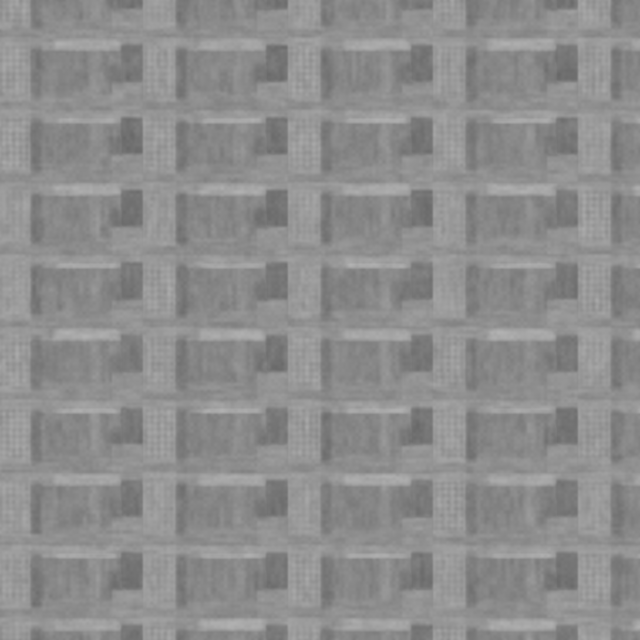
A WebGL 2 fragment shader for this texture:

```glsl
#version 300 es
precision highp float;

uniform vec2 u_resolution;
out vec4 fragColor;

const vec2 TILE_SIZE = vec2(0.2266, 0.1133);
const vec2 TILE_CORNER = vec2(0.2227, 0.9414);

const float FIELD = 0.522;
const float BAND = 0.582;
const float PANEL = 0.602;
const float LEDGE = 0.577;
const float SHADOW = 0.455;
const float GROOVE = 0.475;
const float RIB = 0.578;
const float HIGHLIGHT = 0.655;

float hash(vec2 p) {
    return fract(sin(dot(p, vec2(127.1, 311.7))) * 43758.5453);
}

float valueNoise(vec2 p) {
    vec2 i = floor(p);
    vec2 f = fract(p);
    f = f * f * (3.0 - 2.0 * f);
    float low = mix(hash(i), hash(i + vec2(1.0, 0.0)), f.x);
    float high = mix(hash(i + vec2(0.0, 1.0)), hash(i + vec2(1.0, 1.0)), f.x);
    return mix(low, high, f.y);
}

float grain(vec2 p, vec2 frequency) {
    return valueNoise(p * frequency) - 0.5;
}

// Soft interval that wraps around the unit tile
float span(float x, float start, float end, float blur) {
    float distanceToCentre = abs(fract(x - 0.5 * (start + end) + 0.5) - 0.5);
    float halfWidth = 0.5 * (end - start);
    return 1.0 - smoothstep(halfWidth - blur, halfWidth + blur, distanceToCentre);
}

// Soft rectangle: low and high corners in tile units
float block(vec2 t, vec2 low, vec2 high, vec2 blur) {
    return span(t.x, low.x, high.x, blur.x) * span(t.y, low.y, high.y, blur.y);
}

// Tile brightness; t.y runs downward from the top of the tile
float tileShade(vec2 t, vec2 id) {
    float vary = hash(id) - 0.5;
    float oddRow = mod(id.y, 2.0);
    float oddColumn = mod(id.x, 2.0);
    float shade = FIELD;

    // Horizontal bands above and below the field
    shade = mix(shade, BAND - 0.015, 0.75 * span(t.y, 0.76, 1.0, 0.06));
    shade = mix(shade, BAND, span(t.y, 0.0, 0.18, 0.03));

    // Pale side panel and the groove beside it
    shade = mix(shade, PANEL, block(t, vec2(0.0), vec2(0.23, 0.88), vec2(0.012, 0.04)));
    float groove = block(t, vec2(0.235, 0.14), vec2(0.305, 0.86), vec2(0.025, 0.07));
    shade = mix(shade, GROOVE + 0.02 * vary, groove);

    // Light upright rib
    float rib = block(t, vec2(0.64, 0.14), vec2(0.71, 0.78), vec2(0.025, 0.1));
    shade = mix(shade, RIB, rib * (0.65 + 0.25 * oddColumn));

    // Stepped shadow above a pale ledge
    shade = mix(shade, LEDGE, block(t, vec2(0.79, 0.62), vec2(1.0, 1.0), vec2(0.012, 0.03)));
    float shadowTone = SHADOW + 0.05 * (0.5 - t.y) + 0.03 * vary;
    float shadow = block(t, vec2(0.85, 0.1), vec2(1.0, 0.6), vec2(0.012, 0.035));
    float stepShadow = block(t, vec2(0.77, 0.36), vec2(0.87, 0.62), vec2(0.025, 0.06));
    shade = mix(shade, shadowTone, max(shadow, 0.7 * stepShadow));

    // Highlight: a wide bar, or a thin line on alternate rows
    float wideBar = block(t, vec2(0.39, 0.03), vec2(0.84, 0.17), vec2(0.03, 0.04));
    float thinLine = block(t, vec2(0.41, 0.11), vec2(0.82, 0.18), vec2(0.03, 0.025));
    float bar = mix(wideBar, max(thinLine, 0.4 * wideBar), oddRow);
    return mix(shade, HIGHLIGHT + 0.02 * vary, bar);
}

// Woven grain: upright in the field, level in the bands, crossed in the panel
float weave(vec2 p, vec2 t, vec2 id) {
    float level = max(span(t.y, 0.76, 1.18, 0.05), block(t, vec2(0.79, 0.6), vec2(1.0), vec2(0.02)));
    float upright = grain(p, vec2(150.0, 42.0));
    float flatGrain = grain(p, vec2(38.0, 160.0));
    float streak = mix(upright, flatGrain, level) * 0.05;

    float panel = block(t, vec2(0.02, 0.12), vec2(0.22, 0.8), vec2(0.02, 0.06));
    vec2 ripple = cos(6.2832 * t * vec2(22.0, 11.0));
    float threads = (0.012 * ripple.x + 0.008 * ripple.y) * panel;
    return streak + threads * (0.4 + hash(id + 17.0));
}

void main() {
    vec2 p = gl_FragCoord.xy / u_resolution;
    vec2 grid = (p - TILE_CORNER) / TILE_SIZE * vec2(1.0, -1.0);
    vec2 id = floor(grid);
    vec2 t = fract(grid);

    float shade = tileShade(t, id) + weave(p, t, id);

    // Mottled wear across tiles
    shade += 0.035 * grain(p, vec2(75.0)) + 0.03 * grain(p, vec2(190.0));
    fragColor = vec4(vec3(shade), 1.0);
}
```
